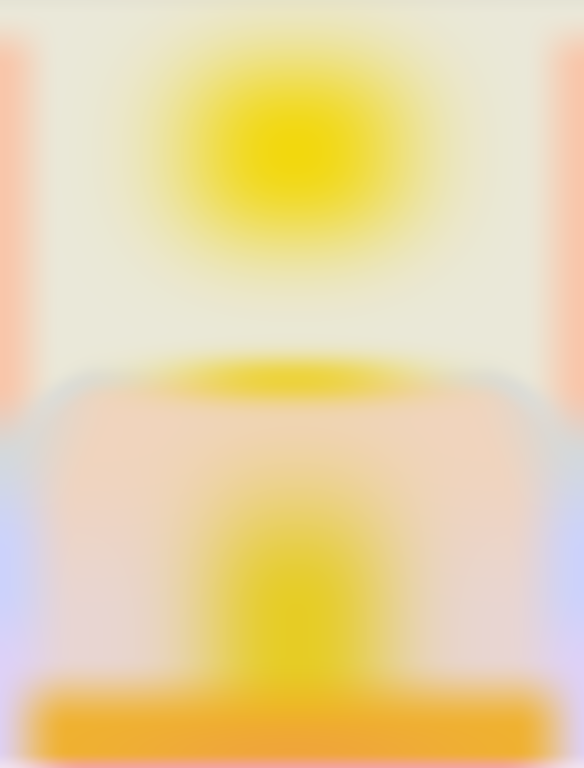
Reproduce this background procedurally as a WebGL 1 fragment shader.

```glsl
precision highp float;
// Soft colour-field background: a yellow sun over a cream field, a thin glowing
// lens on the horizon, and a golden column rising from an orange bar.
// Layers are blended in turn with smooth ramps and squarish gaussian glows.

uniform vec2 u_resolution;

#define HORIZON 0.506
#define GLOW_POWER 2.3
#define CREAM vec3(0.918, 0.910, 0.852)
#define PEACH vec3(0.940, 0.832, 0.745)
#define CORAL vec3(0.975, 0.775, 0.665)
#define MIST vec3(0.830, 0.850, 0.855)
#define SKY vec3(0.800, 0.825, 0.985)
#define LILAC vec3(0.870, 0.820, 0.970)
#define SUN vec3(0.950, 0.845, 0.030)
#define GOLD vec3(0.900, 0.800, 0.110)
#define AMBER vec3(0.940, 0.690, 0.150)
#define PINK vec3(0.960, 0.640, 0.690)

// Glow with its own width and height, slightly flattened at the core
float glow(vec2 p, vec2 center, vec2 radius) {
  vec2 q = pow(abs(p - center) / radius + 1e-4, vec2(GLOW_POWER));
  return exp(-q.x - q.y);
}

// One at or below the low edge, zero at or above the high edge
float fall(float low, float high, float x) {
  return 1.0 - smoothstep(low, high, x);
}

// Cream field with coral side glows
vec3 upperField(vec2 uv, float side) {
  float band = fall(0.0, 0.105, side) * fall(0.91, 0.99, uv.y);
  vec3 color = mix(CREAM, CORAL, band);
  return mix(color, CREAM * 0.98, smoothstep(0.98, 1.0, uv.y));
}

// Peach field with misty corners and cool sides
vec3 lowerField(vec2 uv, float side) {
  vec3 color = mix(PEACH, vec3(0.91, 0.835, 0.825), fall(0.18, 0.42, uv.y));
  vec3 cool = mix(SKY, MIST, smoothstep(0.28, 0.43, uv.y));
  cool = mix(cool, LILAC, fall(0.12, 0.24, uv.y));
  float width = mix(0.135, 0.21, smoothstep(0.33, 0.50, uv.y));
  return mix(color, cool, fall(0.0, width, side));
}

void main() {
  vec2 uv = gl_FragCoord.xy / u_resolution;
  float side = min(uv.x, 1.0 - uv.x);

  // Horizon, bending down and softening toward the sides
  float bend = fall(0.0, 0.17, side);
  float edge = HORIZON - 0.055 * bend;
  float soft = mix(0.020, 0.052, bend);
  float sky = smoothstep(edge - soft, edge + soft, uv.y);
  vec3 color = mix(lowerField(uv, side), upperField(uv, side), sky);

  // Thin misty rim where the horizon begins to bend
  float rim = exp(-pow((uv.y - edge) / 0.018, 2.0));
  rim *= smoothstep(0.02, 0.12, side) * fall(0.14, 0.34, side);
  color = mix(color, MIST, 0.6 * rim);

  // Sun and horizon lens
  color = mix(color, SUN, 0.97 * glow(uv, vec2(0.505, 0.803), vec2(0.205, 0.130)));
  color = mix(color, vec3(0.93, 0.82, 0.15),
              0.86 * glow(uv, vec2(0.5, HORIZON), vec2(0.205, 0.031)));

  // Column: fades upward, stays full below its centre
  vec2 columnPoint = vec2(uv.x, max(uv.y, 0.195));
  color = mix(color, GOLD, 0.95 * glow(columnPoint, vec2(0.508, 0.195), vec2(0.172, 0.168)));

  // Orange bar, deeper in the lower middle and faded at its ends
  float middle = exp(-pow((uv.x - 0.5) / 0.26, 2.0));
  vec3 bar = mix(AMBER, vec3(0.94, 0.64, 0.23), middle * fall(0.02, 0.09, uv.y));
  float barMask = fall(0.05, 0.145, uv.y) * smoothstep(-0.015, 0.12, side);
  color = mix(color, bar, 0.95 * barMask);

  // Pink lower edge, paling at the corners
  vec3 base = mix(vec3(0.95, 0.90, 0.95), PINK, smoothstep(0.0, 0.15, side));
  color = mix(color, base, 0.9 * fall(-0.003, 0.022, uv.y));

  gl_FragColor = vec4(color, 1.0);
}
```
